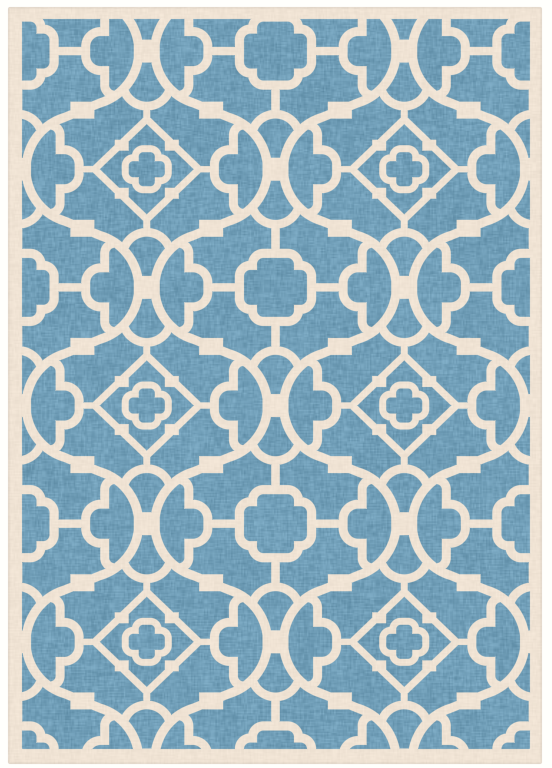
Write a Shadertoy shader that draws this pattern.

```glsl
// Woven rug with a cream ogee trellis, medallions and flowers on a blue field.

float hash(vec2 p) {
    return fract(sin(dot(p, vec2(127.1, 311.7))) * 43758.5453);
}

float noise(vec2 p) {
    vec2 i = floor(p), f = fract(p);
    f = f * f * (3.0 - 2.0 * f);
    return mix(mix(hash(i), hash(i + vec2(1, 0)), f.x),
               mix(hash(i + vec2(0, 1)), hash(i + vec2(1, 1)), f.x), f.y);
}

float box(vec2 p, vec2 halfSize, float radius) {
    vec2 d = abs(p) - halfSize + radius;
    return length(max(d, 0.0)) + min(max(d.x, d.y), 0.0) - radius;
}

float segment(vec2 p, vec2 a, vec2 b) {
    vec2 ab = b - a;
    return length(p - a - ab * clamp(dot(p - a, ab) / dot(ab, ab), 0.0, 1.0));
}

// Two crossed boxes with rounded corners
float quatrefoil(vec2 p, vec2 wide, vec2 tall, float radius) {
    return min(box(p, wide, radius), box(p, tall, radius));
}

// One quadrant of the trellis around a knot, where two arcs touch
float knot(vec2 p) {
    float ring = length(p - vec2(62, 0)) - 54.0;
    float d = max(abs(ring) - 4.6, p.x - 47.0);
    d = min(d, segment(p, vec2(46, 51.6), vec2(64.25, 59)) - 4.5);
    d = min(d, box(p - vec2(64.25, 59), vec2(12, 8.5), 0.5));
    d = min(d, box(p, vec2(13, 11.5), 0.5));

    // Domes above the knot, trefoils beside it
    float dome = abs(length(p - vec2(0, 31)) - 24.0) - 4.4;
    d = min(d, max(dome, max(-ring, 31.0 - p.y)));
    float trefoil = min(box(p, vec2(42, 44), 10.0),
                        box(p - vec2(40, 0), vec2(21, 19.5), 15.0));
    return min(d, max(abs(trefoil) - 4.5, ring));
}

float medallion(vec2 p) {
    float d = abs(quatrefoil(p, vec2(36, 22), vec2(23, 34), 11.0)) - 4.6;
    d = min(d, segment(p, vec2(37, 0), vec2(63, 0)) - 4.2);
    return min(d, segment(p, vec2(0, 36), vec2(0, 59)) - 4.3);
}

// Small quatrefoil inside a stepped diamond
float flower(vec2 p) {
    float d = abs(quatrefoil(p, vec2(21.5, 11.5), vec2(11.5, 20.5), 8.0)) - 3.5;
    d = min(d, segment(p, vec2(52, 0), vec2(0, 50)) - 3.6);
    d = min(d, box(p - vec2(25, 24), vec2(7, 5.5), 0.5));
    d = min(d, segment(p, vec2(51, 0), vec2(64, 0)) - 3.2);
    return min(d, segment(p, vec2(0, 50), vec2(0, 60)) - 3.5);
}

float trellis(vec2 p) {
    vec2 period = vec2(257, 236), corner = period * 0.5;
    vec2 q = abs(mod(p + corner, period) - corner);
    float d = min(knot(vec2(q.x, corner.y - q.y)),
                  knot(vec2(corner.x - q.x, q.y)));
    return min(d, min(medallion(q), flower(corner - q)));
}

void mainImage(out vec4 fragColor, in vec2 fragCoord) {
    // Canvas measured as 551 by 767 units, y running down
    vec2 p = fragCoord / iResolution.xy * vec2(551, 767);
    p.y = 767.0 - p.y;
    float soft = 0.75 * 767.0 / iResolution.y;

    float line = trellis(p - vec2(275, 287));
    float field = box(p - vec2(275.5, 383.5), vec2(253.5, 364.5), 1.0);
    float rug = box(p - vec2(274.5, 385), vec2(266.5, 378), 2.0);
    float cream = smoothstep(soft, -soft, min(line, -field));

    // Weave: short threads both ways, with broad uneven dye
    float weave = noise(p * vec2(0.18, 0.7)) + noise(p * vec2(0.7, 0.18) + 40.0) - 1.0;
    float dye = noise(p * 0.03) - 0.5;
    vec3 blue = vec3(0.44, 0.62, 0.72) + 0.07 * weave + 0.02 * dye;
    vec3 yarn = vec3(0.94, 0.89, 0.83) + 0.025 * weave;
    vec3 color = mix(blue, yarn, cream);

    // Bound edge, then the white surround
    color *= 1.0 - 0.06 * smoothstep(-3.0, 0.0, rug);
    color = mix(color, vec3(1.0, 1.0, 0.99), smoothstep(-soft, soft, rug));
    fragColor = vec4(color, 1.0);
}
```
